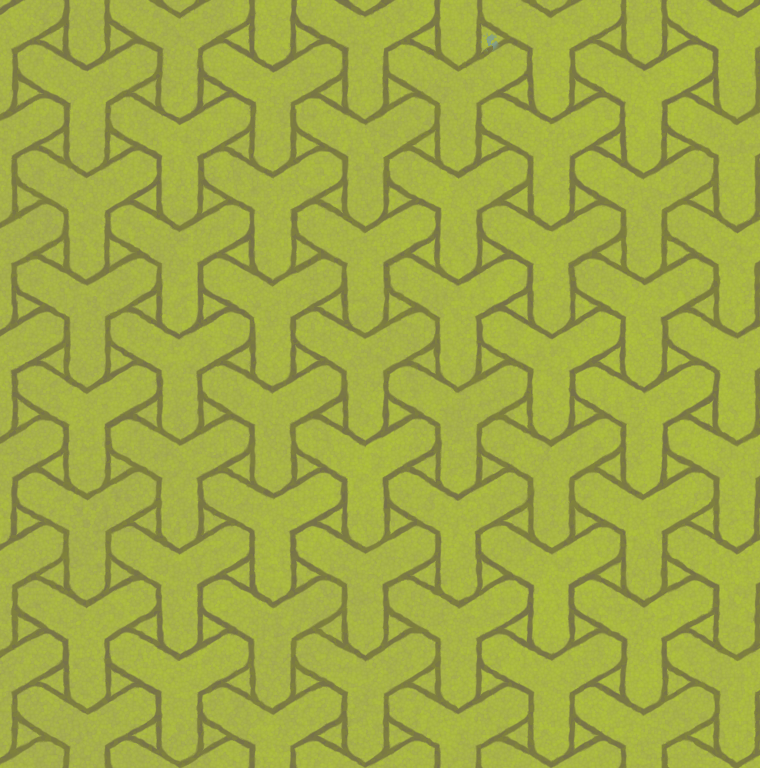
Give the GLSL for this pattern, as a WebGL 2 fragment shader.

```glsl
#version 300 es
precision highp float;

uniform vec2 u_resolution;
out vec4 fragColor;

vec3 hash3(vec2 cell) {
    vec3 k = vec3(dot(cell, vec2(127.1, 311.7)),
                  dot(cell, vec2(269.5, 183.3)),
                  dot(cell, vec2(419.2, 371.9)));
    return fract(sin(k) * 4375.85);
}

// Cellular noise: x = distance to the nearest seed, y = that seed's value
vec2 cellular(vec2 p) {
    vec2 cell = floor(p);
    vec2 nearest = vec2(9.0, 0.0);
    for (int j = -1; j <= 1; j++) {
        for (int i = -1; i <= 1; i++) {
            vec2 c = cell + vec2(i, j);
            vec3 h = hash3(c);
            float d = length(c + h.xy - p);
            if (d < nearest.x) nearest = vec2(d, h.z);
        }
    }
    return nearest;
}

// Layered sines, roughly -1 to 1
float waves(vec2 p) {
    return (sin(p.x + 1.7 * sin(p.y * 0.8)) + sin(p.y * 1.3 + 2.0 * sin(p.x * 0.7))
          + sin(p.x * 2.3 - p.y * 1.9)) / 3.0;
}

float smoothMax(float a, float b, float k) {
    float h = max(k - abs(a - b), 0.0) / k;
    return max(a, b) + h * h * k * 0.25;
}

// Three-armed piece with pointed ends, one arm pointing down
float tripod(vec2 p) {
    p.x = abs(p.x);
    float upperArm = dot(p, vec2(0.866, 0.5));
    vec2 q = upperArm > -p.y
        ? vec2(abs(dot(p, vec2(0.5, -0.866))), upperArm)
        : vec2(p.x, -p.y);
    float side = q.x - 0.193;
    float tip = dot(q, vec2(0.5, 0.866)) - 0.777 * 0.866;
    return smoothMax(side, tip, 0.07);
}

// Distance to the closest outline on the staggered lattice
float outline(vec2 p) {
    float column = round(p.x / 0.866);
    float d = 9.0;
    for (int i = -1; i <= 1; i++) {
        float c = column + float(i);
        float shift = 0.5 * mod(c, 2.0);
        float row = round(p.y - shift);
        for (int j = -1; j <= 1; j++) {
            vec2 center = vec2(c * 0.866, row + float(j) + shift);
            d = min(d, abs(tripod(p - center)));
        }
    }
    return d;
}

void main() {
    vec2 uv = gl_FragCoord.xy / u_resolution.y;
    float pitch = 0.1396;
    float pixel = 1.0 / (u_resolution.y * pitch);

    // Paper grain and broad fading
    vec2 grain = cellular(uv * 230.0);
    vec2 coarse = cellular(uv * 95.0);
    float patches = waves(uv * 14.0);

    // Slightly uneven hand-drawn lattice
    vec2 p = (uv - vec2(0.1133, 0.880)) / pitch;
    p += 0.010 * vec2(waves(uv * 31.0), waves(uv.yx * 27.0 + 4.0));
    p += 0.006 * vec2(waves(uv * 190.0), waves(uv.yx * 170.0 + 2.0));
    float halfWidth = 0.026 + 0.004 * waves(uv * 75.0) + 0.005 * (grain.y - 0.5);
    float line = 1.0 - smoothstep(-1.1 * pixel, 1.1 * pixel, outline(p) - halfWidth);

    // Green ground, duller toward the left
    float dullness = 0.42 + 0.45 * (grain.y - 0.5) + 0.25 * (coarse.y - 0.5)
                   + 0.12 * patches - 0.22 * (uv.x - 0.5);
    vec3 ground = mix(vec3(0.68, 0.75, 0.23), vec3(0.63, 0.645, 0.335),
                      clamp(dullness, 0.0, 1.0));
    ground += 0.035 * (0.45 - grain.x);

    // Brown ink with olive showing through
    float olive = clamp(0.45 + 0.8 * (grain.y - 0.5) + 0.3 * patches, 0.0, 1.0);
    vec3 ink = mix(vec3(0.46, 0.44, 0.295), vec3(0.50, 0.51, 0.225), olive);
    vec3 color = mix(ground, ink, line * (0.93 + 0.07 * coarse.y));

    // Small worn spot with bluish flecks
    float spot = 1.0 - smoothstep(0.006, 0.015, length(uv - vec2(0.638, 0.945)));
    color = mix(color, vec3(0.50, 0.62, 0.58), spot * step(0.5, grain.y) * 0.8);

    fragColor = vec4(color, 1.0);
}
```
